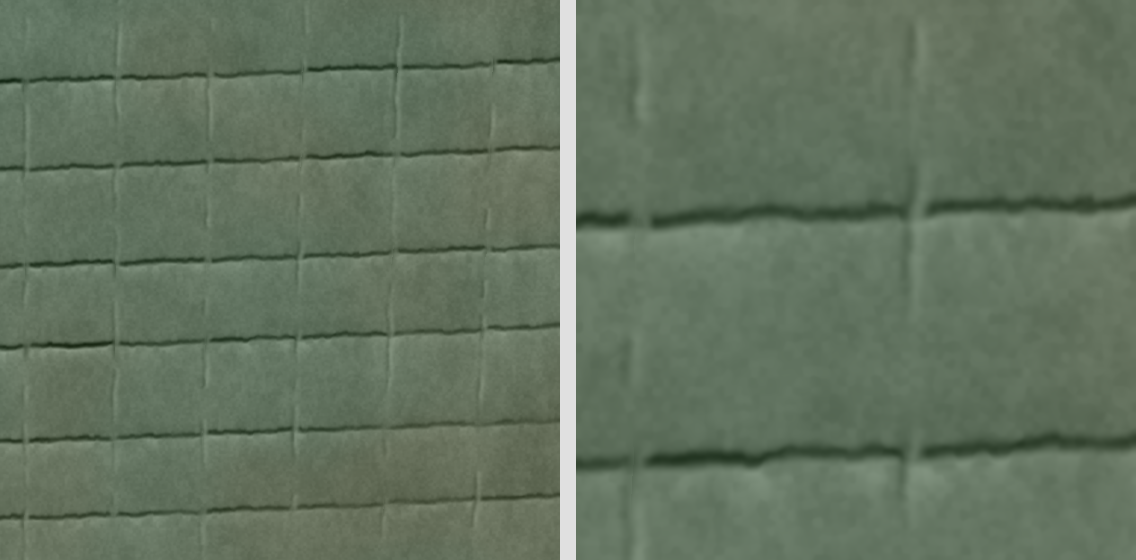
Left: the whole. Right: its middle third, enlarged.
A Shadertoy shader for this texture:

```glsl
// Grey-green quilted sheet: six tilted rows of lapped creases crossed by six faint seams.
// Each crease is a dark groove over a soft highlight, broken at the seams and worn lower right.
// Smooth cellular noise supplies the mottling, the grain and the patchiness of the seams.

const float PI = 3.14159265;
const int ROWS = 6;
const int SEAMS = 6;
const float ROW_SLOPE = 0.038;
const vec3 CLOTH = vec3(0.388, 0.438, 0.368);
const vec3 TEAL_TINT = vec3(-0.012, 0.016, 0.012);
const vec3 OLIVE_TINT = vec3(0.010, -0.004, -0.016);

float hash(vec2 p) {
    vec3 q = fract(p.xyx * vec3(0.1031, 0.1030, 0.0973));
    q += dot(q, q.yzx + 33.33);
    return fract((q.x + q.y) * q.z);
}

// Random cell values blended by distance to scattered centres, about -1 to 1
float cellNoise(vec2 p) {
    vec2 base = floor(p);
    float total = 0.0;
    float weights = 0.0;
    for (int j = -1; j <= 1; j++) {
        for (int i = -1; i <= 1; i++) {
            vec2 cell = base + vec2(i, j);
            vec2 centre = cell + 0.2 + 0.6 * vec2(hash(cell + 17.0), hash(cell + 71.0));
            vec2 away = p - centre;
            float w = exp(-5.0 * dot(away, away));
            total += w * hash(cell + 131.0);
            weights += w;
        }
    }
    return 2.0 * total / weights - 1.0;
}

float bump(float d, float width) {
    return exp(-d * d / (width * width));
}

// Rows widen slightly upward, with alternating tall and short gaps
float rowHeight(float k) {
    return 0.066 + 0.147 * k + 0.0022 * k * k + 0.006 * cos(PI * k);
}

// Seams fan out toward the top right
float seamPosition(float j, float y) {
    return 0.045 + j * (0.156 + 0.008 * y) + 0.0008 * j * j;
}

// Signed distance to the nearest seam, its index, and the column number
vec3 findSeam(vec2 p) {
    vec3 found = vec3(1.0, 0.0, 0.0);
    for (int j = 0; j < SEAMS; j++) {
        float d = p.x - seamPosition(float(j), p.y);
        if (abs(d) < abs(found.x)) found.xy = vec2(d, float(j));
        found.z += step(0.0, d);
    }
    return found;
}

// Light and shade of one lapped crease; d is the height above it
float creaseTone(float d, float strength, float glint) {
    float below = 1.0 - smoothstep(-0.006, 0.001, d);
    float groove = -0.21 * bump(d - 0.0035, 0.0045);
    float lip = 0.115 * glint * below * exp(min(d, 0.0) / 0.011);
    float slopeLight = 0.022 * below * exp(min(d, 0.0) / 0.05);
    float slopeShade = -0.030 * (1.0 - below) * exp(-max(d, 0.0) / 0.035);
    return strength * (groove + lip) + slopeLight + slopeShade;
}

// Faint ridge with a dark left side, showing only in patches
float seamTone(float d, float patchiness) {
    float ridge = 0.060 * bump(d - 0.004, 0.0045) - 0.055 * bump(d + 0.003, 0.004);
    return ridge * smoothstep(-0.4, 0.8, patchiness) + 0.010 * bump(d, 0.015);
}

void mainImage(out vec4 fragColor, in vec2 fragCoord) {
    vec2 uv = fragCoord / iResolution.xy;
    float fray = cellNoise(uv * vec2(95.0, 70.0));
    float patches = cellNoise(uv * vec2(24.0, 30.0) + 9.0);

    // Seams, slightly wavering
    float waver = 0.0015 * sin(uv.y * 31.0) + 0.001 * sin(uv.y * 83.0 + 2.0);
    vec3 seam = findSeam(uv + vec2(waver + 0.0012 * fray, 0.0));
    float tone = seamTone(seam.x, cellNoise(vec2(seam.y * 7.3, uv.y * 32.0)));

    // Creases, each stepped and weakened per column
    float wear = 1.0 - 0.55 * smoothstep(0.9, 1.8, uv.x + 1.0 - uv.y);
    float seamGap = mix(0.15, 1.0, smoothstep(0.002, 0.011, abs(seam.x - 0.002)));
    for (int k = 0; k < ROWS; k++) {
        float row = float(k);
        float random = hash(vec2(seam.z, row) + 5.0);
        float wave = 0.0012 * sin(uv.x * 47.0 + row * 2.1) + 0.0007 * sin(uv.x * 121.0 + row);
        float edge = rowHeight(row) + ROW_SLOPE * uv.x + wave + 0.004 * (random - 0.5);
        float d = uv.y - edge + 0.0016 * fray;
        float dashes = 1.0 + (0.25 + 0.6 * (1.0 - wear)) * patches;
        float strength = wear * seamGap * mix(0.75, 1.05, random) * dashes;
        tone += creaseTone(d, strength, 0.9 + 0.5 * fray);
        // Pucker where the crease meets a seam
        tone -= 0.10 * random * wear * bump(seam.x, 0.005) * bump(d + 0.008, 0.014);
    }

    // Mottling, drawn-out streaks and fine grain
    tone += 0.018 * cellNoise(uv * 9.0 + 3.0) + 0.012 * patches;
    tone += 0.016 * smoothstep(0.4, 1.0, uv.x) * cellNoise(uv * vec2(38.0, 7.0));
    tone += 0.014 * fray + 0.016 * cellNoise(uv * 190.0);

    // Teal toward the left, olive toward the lower right
    float hue = 0.5 + 0.55 * (uv.x - uv.y) + 0.4 * cellNoise(uv * 5.0 + 40.0);
    vec3 tint = mix(TEAL_TINT, OLIVE_TINT, clamp(hue, 0.0, 1.0));
    fragColor = vec4(clamp(CLOTH + tint + tone, 0.0, 1.0), 1.0);
}
```
